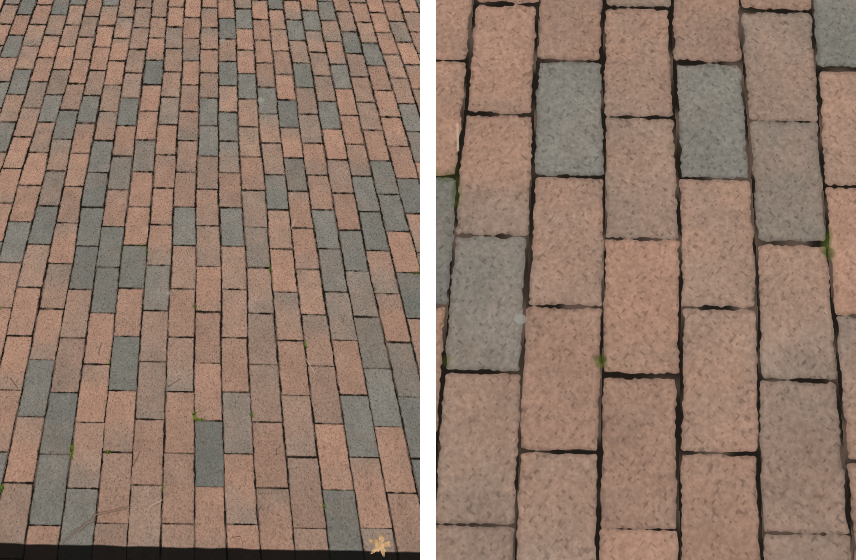
Left: the whole. Right: its middle third, enlarged.
Write a WebGL 1 fragment shader that draws this texture.

```glsl
precision highp float;
// Old brick paving in running bond, receding upward under sunlight.
// A perspective divide gives column and row numbers; each brick is a rounded
// box with hashed tint, wear and gaps, then moss, twigs, a leaf and a shadow.
uniform vec2 u_resolution;

float hash(vec2 p) {
  vec3 q = fract(p.xyx * vec3(0.1031, 0.1030, 0.0973));
  q += dot(q, q.yzx + 33.33);
  return fract((q.x + q.y) * q.z);
}

float noise(vec2 p) {
  vec2 i = floor(p), f = fract(p);
  f = f * f * (3.0 - 2.0 * f);
  return mix(mix(hash(i), hash(i + vec2(1.0, 0.0)), f.x),
             mix(hash(i + vec2(0.0, 1.0)), hash(i + vec2(1.0, 1.0)), f.x), f.y);
}

float segment(vec2 p, vec2 a, vec2 b) {
  vec2 d = b - a;
  return length(p - a - d * clamp(dot(p - a, d) / dot(d, d), 0.0, 1.0));
}

float cover(float dist, float aa) {
  return 1.0 - smoothstep(-aa, aa, dist);
}

// Soft elliptical patch used to gather bricks of one tint.
float patchAt(vec2 p, vec2 center, vec2 radius) {
  vec2 d = (p - center) / radius;
  return exp(-dot(d, d));
}

// Fired clay runs from orange-red through brown to grey.
vec3 brickColor(vec2 id, vec2 f, vec2 plane, vec2 center) {
  float pick = hash(id + 41.0);
  pick += 0.30 * patchAt(center, vec2(0.13, 0.47), vec2(0.13, 0.20));
  pick += 0.28 * patchAt(center, vec2(0.40, 0.25), vec2(0.11, 0.20));
  pick += 0.28 * patchAt(center, vec2(0.71, 0.50), vec2(0.08, 0.20));
  pick -= 0.25 * patchAt(center, vec2(0.42, 0.56), vec2(0.16, 0.13));
  float burn = 0.32 * smoothstep(0.25, 0.70, pick) + 0.68 * smoothstep(0.74, 0.90, pick);
  // Some bricks are scorched toward one end only.
  float end = hash(id + 7.0) > 0.5 ? f.y : 1.0 - f.y;
  burn += (hash(id + 63.0) > 0.75 ? 0.4 : 0.1) * (smoothstep(0.3, 1.0, end) - 0.3);
  burn = clamp(burn + 0.2 * (noise(plane * 3.0) - 0.5), 0.0, 1.0);
  vec3 red = mix(vec3(0.60, 0.48, 0.415), vec3(0.675, 0.53, 0.45), hash(id + 90.0));
  vec3 grey = mix(vec3(0.445, 0.44, 0.41), vec3(0.51, 0.49, 0.455), hash(id + 28.0));
  return mix(red, grey, burn);
}

void main() {
  vec2 p = gl_FragCoord.xy / u_resolution.y;
  p.y = 1.0 - p.y;
  float aa = 0.8 / u_resolution.y;

  // Perspective: joints converge far above the top edge.
  float depth = p.y + 0.9206;
  float tilted = depth - 0.02 * (p.x - 0.3737);
  float col = (p.x - 0.3737) / (0.0318 * depth) + 0.457 + 0.1 * sin(3.1416 * p.y);
  float row = 25.43 / tilted - 0.18;
  col += 0.13 * (noise(vec2(col * 0.6, row * 0.5) + 50.0) - 0.5);
  vec2 id = vec2(floor(col), 0.0);
  row += 0.5 * mod(id.x, 2.0) + 0.09 * (hash(vec2(id.x + 80.0, 3.0)) - 0.5);
  id.y = floor(row);
  vec2 f = fract(vec2(col, row));
  vec2 plane = vec2(col, row * 1.75) + 60.0;
  float far = 25.43 / (id.y + 0.68 - 0.5 * mod(id.x, 2.0));
  vec2 center = vec2(0.3737 + 0.0318 * far * id.x, far - 0.9206);
  id.x += 60.0;

  // Rounded brick with uneven gaps and chipped edges.
  vec2 size = vec2(0.0318 * depth, tilted * tilted / 25.43);
  vec2 gap = vec2(0.0008, 0.0006) + vec2(0.0009, 0.0005) * vec2(hash(id + 5.0), hash(id + 9.0));
  vec2 shift = 0.03 * (vec2(hash(id + 13.0), hash(id + 19.0)) - 0.5) * vec2(1.0, 0.5);
  vec2 q = abs(f - 0.5 + shift) * size - size * 0.5 + gap + 0.002;
  float dist = length(max(q, 0.0)) + min(max(q.x, q.y), 0.0) - 0.002;
  dist += 0.0016 * (noise(plane * 6.0) - 0.5) + 0.0012 * (noise(plane * 19.0) - 0.5);

  // Clay surface: blotches, fine sandy grain and small pits, off the brick axes.
  vec2 sand = mat2(0.8, 0.6, -0.6, 0.8) * plane;
  vec3 clay = brickColor(id, f, plane, center);
  clay *= 0.96 + 0.08 * noise(sand * 2.3 + 8.0);
  float grain = noise(sand * 21.0) * 0.55 + noise(sand * 39.0 + 4.0) * 0.45;
  clay *= 0.88 + 0.24 * grain;
  clay *= 1.0 - 0.16 * smoothstep(0.72, 0.95, noise(sand * 24.0 + 30.0));
  clay *= mix(0.88, 1.0, smoothstep(0.0, 0.003, -dist));
  clay *= 1.05 - 0.06 * p.y;

  // Joints: black openings alternating with dusty sand, and tufts of moss.
  vec3 joint = mix(vec3(0.13, 0.11, 0.09), vec3(0.36, 0.30, 0.26), smoothstep(0.35, 0.85, noise(plane * 2.7 + 5.0)));
  vec3 color = mix(joint, clay, cover(dist, aa));
  float tuft = smoothstep(0.89, 0.94, noise(p * 31.0 + 11.0)) * smoothstep(0.35, 0.6, p.y);
  tuft *= smoothstep(-0.004, 0.0, dist + 0.004 * (noise(p * 300.0) - 0.5));
  color = mix(color, vec3(0.32, 0.38, 0.15) * (0.6 + 0.7 * noise(p * 350.0)), tuft);

  // Scattered straws and pale flattened spots.
  for (int i = 0; i < 12; i++) {
    float k = float(i);
    vec2 at = vec2(hash(vec2(k, 2.0)) * 0.75, 0.40 + 0.57 * hash(vec2(k, 31.0)));
    float turn = 6.2832 * hash(vec2(k, 57.0));
    vec2 reach = vec2(cos(turn), sin(turn)) * (0.004 + 0.011 * hash(vec2(k, 73.0)));
    float straw = segment(p, at - reach, at + reach) - 0.0007;
    vec3 tint = mod(k, 3.0) < 1.0 ? vec3(0.78, 0.70, 0.61) : vec3(0.32, 0.25, 0.21);
    color = mix(color, tint, 0.75 * cover(straw, aa));
    vec2 spot = (p - at.yx * vec2(0.75, 1.0)) * vec2(1.0, 1.25);
    float disc = length(spot) - 0.003 - 0.003 * hash(vec2(k, 88.0));
    color = mix(color, vec3(0.61, 0.61, 0.57), (mod(k, 4.0) < 1.0 ? 0.75 : 0.0) * cover(disc, aa * 2.0));
  }

  // Bent twig with its own shadow.
  vec2 t = p + 0.006 * (noise(p * 60.0) - 0.5);
  float twig = min(segment(t, vec2(0.115, 0.970), vec2(0.170, 0.920)),
                   segment(t, vec2(0.170, 0.920), vec2(0.232, 0.906)));
  color *= 1.0 - 0.35 * cover(twig - 0.002, aa * 2.0);
  color = mix(color, vec3(0.58, 0.48, 0.41), cover(twig - 0.0009, aa));

  // Shade along the near edge, then a dry leaf lying across it.
  float shade = smoothstep(-0.002, 0.002, p.y - 0.970 - 0.022 * p.x + 0.003 * (noise(p * 40.0) - 0.5));
  color = mix(color, color * 0.15 + 0.03, shade);
  vec2 l = p - vec2(0.679, 0.974);
  float angle = atan(l.y, l.x);
  float leaf = length(l) - 0.014 - 0.006 * cos(5.0 * angle + 0.6) - 0.003 * sin(11.0 * angle);
  vec3 leafColor = vec3(0.78, 0.63, 0.46) * (0.75 + 0.4 * noise(p * 180.0));
  color = mix(color, leafColor * (1.0 - 0.15 * shade), cover(leaf, aa));

  gl_FragColor = vec4(color, 1.0);
}
```
